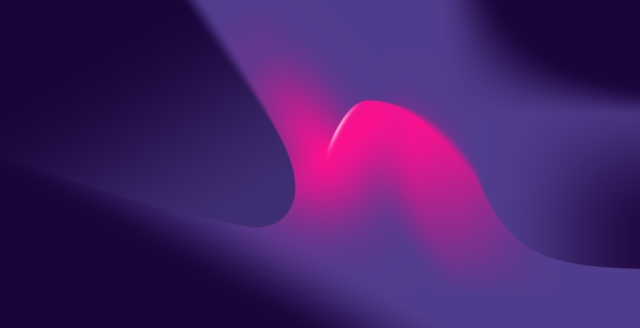
Give the GLSL for this background, as a WebGL 2 fragment shader.

```glsl
#version 300 es
precision highp float;
uniform vec2 u_resolution;
out vec4 fragColor;

const vec3 NIGHT = vec3(0.105, 0.015, 0.225);
const vec3 VIOLET = vec3(0.315, 0.235, 0.555);
const vec3 HOT_PINK = vec3(0.98, 0.065, 0.56);

float smoothMax(float a, float b, float k) {
    float h = max(k - abs(a - b), 0.0) / k;
    return max(a, b) + h * h * k * 0.25;
}

// Gaussian glow around a segment, fading towards its far end
float segmentGlow(vec2 p, vec2 a, vec2 b, float radius, float farLevel) {
    vec2 ab = b - a;
    float h = clamp(dot(p - a, ab) / dot(ab, ab), 0.0, 1.0);
    float d = length(p - a - ab * h) / radius;
    return exp(-d * d) * mix(1.0, farLevel, h);
}

// Height of the wave crest and the long valley to its right
float ridgeHeight(float x) {
    float t = x - 1.122;
    if (x > 1.454) return 0.177 + 0.29 * exp((1.454 - x) / 0.11);
    return 0.694 - t * t * (t < 0.0 ? 9.5 : 2.05);
}

float ridgeDistance(vec2 p) {
    float slope = (ridgeHeight(p.x + 0.002) - ridgeHeight(p.x - 0.002)) / 0.004;
    return (p.y - ridgeHeight(p.x)) / sqrt(1.0 + slope * slope);
}

// Rounded fold entering from the left
float foldDistance(vec2 p) {
    float t = p.y - 0.43;
    float side = p.x - 0.9 + 0.72 * (sqrt(t * t + 0.0225) - 0.15);
    float belly = 0.531 - 0.4 * p.x + 0.14 * p.x * p.x - p.y;
    return smoothMax(side, belly, 0.12);
}

void main() {
    vec2 p = gl_FragCoord.xy / u_resolution.y;
    float pixel = 1.0 / u_resolution.y;

    // Violet ground, dark in the lower left
    vec3 ground = mix(NIGHT, VIOLET, smoothstep(0.48, 0.77, p.y + 0.55 * p.x));

    // Shadows above the ridge
    vec2 corner = max(p - vec2(1.33, 0.62), 0.0);
    float cornerShade = smoothstep(0.0, 0.075, corner.x * corner.y);
    float valleyShade = 0.9 * smoothstep(1.48, 2.0, p.x) * (1.0 - smoothstep(0.3, 0.78, p.y));
    vec3 above = mix(ground, NIGHT, max(cornerShade, valleyShade));

    // Pink light behind the ridge
    float ridge = ridgeDistance(p);
    float backGlow = segmentGlow(p, vec2(0.985, 0.53), vec2(0.79, 0.82), 0.115, 0.12);
    float halo = 0.25 * exp(-max(ridge, 0.0) / 0.03)
        * smoothstep(1.12, 1.25, p.x) * (1.0 - smoothstep(1.36, 1.48, p.x));
    above = mix(above, HOT_PINK, max(backGlow, halo));

    // Pink light on the wave, with a softly folded band
    float crestGlow = segmentGlow(p, vec2(0.985, 0.53), vec2(1.14, 0.65), 0.19, 1.0);
    float bend = 0.55 - p.y;
    float bandEdge = 1.17 + bend * bend;
    float band = smoothstep(bandEdge - 0.04, bandEdge + 0.1, p.x)
        * clamp((p.y - 0.1) / 0.55, 0.0, 1.0) * (1.0 - smoothstep(1.38, 1.72, p.x));
    float waveGlow = 1.0 - (1.0 - max(crestGlow, backGlow)) * (1.0 - band);
    vec3 wave = mix(ground, HOT_PINK, waveGlow);

    // The ridge edge melts away at its left foot
    float softness = pixel + 0.016 * smoothstep(1.18, 1.36, p.x) * (1.0 - smoothstep(1.4, 1.52, p.x));
    float under = 1.0 - smoothstep(-softness, softness, ridge);
    float foot = (1.0 - smoothstep(0.43, 0.56, p.y)) * (1.0 - smoothstep(1.0, 1.15, p.x));
    vec3 color = mix(above, wave, max(under, foot));

    // Pale sliver along the crest
    float sliver = smoothstep(0.99, 1.03, p.x) * (1.0 - smoothstep(1.03, 1.11, p.x));
    sliver *= exp(-pow((ridge + 0.004) / 0.008, 2.0)) * under;
    color = mix(color, vec3(1.0, 0.78, 0.92), 0.75 * sliver);

    // Left fold, lighter towards its tip
    float fold = foldDistance(p);
    vec3 foldColor = mix(NIGHT, vec3(0.25, 0.18, 0.45), smoothstep(-0.68, 0.14, 0.6 * p.x - p.y));
    float foldSoftness = pixel + 0.035 * smoothstep(0.5, 1.0, p.y) * smoothstep(0.4, 0.6, p.x);
    color = mix(foldColor, color, smoothstep(-foldSoftness, foldSoftness, fold));

    fragColor = vec4(color, 1.0);
}
```
